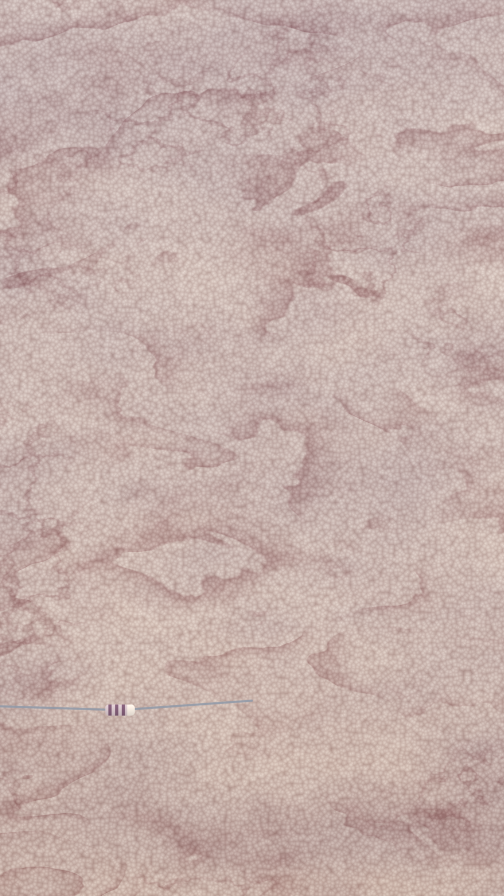
Write a Shadertoy shader that draws this texture.

```glsl
// Pinkish stone laminate: warped contour veins running sideways, soft cloudy
// patches and a fine cellular grain, with a small banded resistor lying on it.
// Lengths are in units of the canvas height.

const vec3 DARK_STONE = vec3(0.645, 0.535, 0.522);
const vec3 LIGHT_STONE = vec3(0.850, 0.790, 0.770);
const vec3 VEIN_TINT = vec3(-0.005, -0.035, -0.022);
const vec3 WARM_TINT = vec3(0.012, 0.000, -0.022);
const vec3 WIRE_COLOR = vec3(0.56, 0.60, 0.66);
const vec3 BODY_COLOR = vec3(0.84, 0.77, 0.79);
const vec3 BAND_COLOR = vec3(0.50, 0.36, 0.46);
const vec3 CAP_COLOR = vec3(0.95, 0.91, 0.87);

const float BASE_TONE = 0.68;
const float GRAIN_SCALE = 230.0;
const float GRAIN_CONTRAST = 0.62;
const float SPECKLE_CONTRAST = 0.30;
const float CLOUD_CONTRAST = 0.40;
const float VEIN_CONTRAST = 0.62;
const float VEIN_LEVELS = 5.0;
const vec2 VEIN_SCALE = vec2(4.2, 8.5);

const vec2 WIRE_START = vec2(-0.01, 0.212);
const vec2 WIRE_END = vec2(0.281, 0.218);
const vec2 BODY_CENTER = vec2(0.134, 0.2075);
const vec2 BODY_HALF = vec2(0.0165, 0.0062);
const float WIRE_RADIUS = 0.0012;
const float BAND_PERIOD = 0.0075;

vec2 hash2(vec2 p) {
    vec3 q = fract(p.xyx * vec3(0.1031, 0.1030, 0.0973));
    q += dot(q, q.yzx + 33.33);
    return fract((q.xx + q.yz) * q.zy);
}

float valueNoise(vec2 p) {
    vec2 cell = floor(p), f = fract(p);
    f = f * f * (3.0 - 2.0 * f);
    float low = mix(hash2(cell).x, hash2(cell + vec2(1, 0)).x, f.x);
    float high = mix(hash2(cell + vec2(0, 1)).x, hash2(cell + vec2(1, 1)).x, f.x);
    return mix(low, high, f.y);
}

float layeredNoise(vec2 p) {
    float sum = 0.0, weight = 0.5;
    for (int i = 0; i < 5; i++) {
        sum += weight * valueNoise(p);
        p = mat2(0.8, 0.6, -0.6, 0.8) * p * 2.05 + 17.3;
        weight *= 0.5;
    }
    return sum;
}

// Distance to the nearest scattered grain centre, in cells
float cellular(vec2 p) {
    vec2 cell = floor(p);
    float nearest = 4.0;
    for (int y = -1; y <= 1; y++)
        for (int x = -1; x <= 1; x++) {
            vec2 neighbour = cell + vec2(x, y);
            vec2 offset = neighbour + hash2(neighbour) - p;
            nearest = min(nearest, dot(offset, offset));
        }
    return sqrt(nearest);
}

// Contours that are crisp on one side and fade away on the other
float veins(vec2 p) {
    vec2 q = p * VEIN_SCALE + 40.0;
    q += 0.12 * sin(q.yx * vec2(5.1, 4.3) + 1.6 * sin(q * 2.7));
    float level = fract(layeredNoise(q) * VEIN_LEVELS);
    float line = exp(-4.5 * level) * smoothstep(0.0, 0.08, level);
    float patches = layeredNoise(p * vec2(9.0, 15.0) + 71.0);
    return line * smoothstep(0.30, 0.62, patches);
}

// Short dark curls gathered in loose groups
float curls(vec2 p) {
    float ridge = abs(layeredNoise(p * vec2(24.0, 34.0) + 9.0) - 0.5);
    float groups = layeredNoise(p * vec2(5.0, 8.0) + 130.0);
    return (1.0 - smoothstep(0.0, 0.07, ridge)) * smoothstep(0.48, 0.66, groups);
}

vec3 stone(vec2 p) {
    float vein = min(veins(p) + 0.5 * curls(p), 1.0);
    float cloud = layeredNoise(p * vec2(7.0, 13.0) + 210.0) - 0.48;
    float grain = 0.48 - cellular(p * GRAIN_SCALE);
    float speckle = valueNoise(p * GRAIN_SCALE * 0.8 + 55.0) - 0.5;
    float tone = BASE_TONE + CLOUD_CONTRAST * cloud - VEIN_CONTRAST * vein;
    tone += GRAIN_CONTRAST * grain + SPECKLE_CONTRAST * speckle;
    tone -= 0.14 * smoothstep(0.35, 0.0, p.y);
    vec3 color = mix(DARK_STONE, LIGHT_STONE, clamp(tone, -0.25, 1.2));
    return color + VEIN_TINT * vein + WARM_TINT * (0.7 - p.y + 1.5 * cloud);
}

float segmentDistance(vec2 p, vec2 a, vec2 b) {
    vec2 along = b - a;
    return length(p - a - along * clamp(dot(p - a, along) / dot(along, along), 0.0, 1.0));
}

vec3 addResistor(vec3 color, vec2 p, float pixel) {
    float wire = min(segmentDistance(p, WIRE_START, BODY_CENTER),
                     segmentDistance(p, BODY_CENTER, WIRE_END)) - WIRE_RADIUS;
    color = mix(color, WIRE_COLOR, 0.85 * smoothstep(pixel, -pixel, wire));

    vec2 local = p - BODY_CENTER;
    vec2 corner = abs(local) - BODY_HALF + 0.004;
    float body = length(max(corner, 0.0)) + min(max(corner.x, corner.y), 0.0) - 0.004;
    float stripe = abs(fract(local.x / BAND_PERIOD) - 0.5) * BAND_PERIOD;
    vec3 paint = mix(BODY_COLOR, BAND_COLOR, smoothstep(pixel, -pixel, stripe - 0.0018));
    paint = mix(paint, CAP_COLOR, smoothstep(-pixel, pixel, local.x - 0.008));
    paint *= 1.0 + 14.0 * local.y;
    return mix(color, paint, smoothstep(pixel, -pixel, body));
}

void mainImage(out vec4 fragColor, in vec2 fragCoord) {
    vec2 p = fragCoord / iResolution.y;
    vec3 color = addResistor(stone(p), p, 0.7 / iResolution.y);
    fragColor = vec4(clamp(color, 0.0, 1.0), 1.0);
}
```
